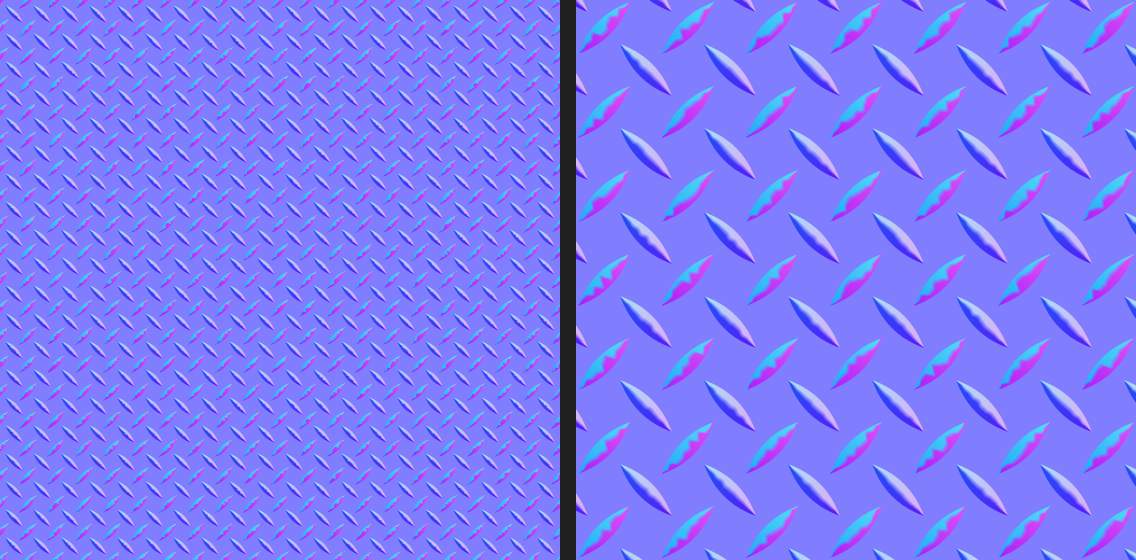
Left: the whole. Right: its middle third, enlarged.
Write a Shadertoy shader that draws this texture map.

```glsl
#define REPEATS 20.0
#define HALF_LENGTH 0.435
#define HALF_WIDTH 0.102
#define RIDGE 0.32
#define TIP_TILT 0.38
#define STRENGTH 0.385
#define TEETH 6.0
#define WEAR_RISING 0.55
#define WEAR_FALLING 0.14
#define FLAT_COLOR vec3(0.50, 0.49, 1.00)

float hash(vec2 p) {
    return fract(sin(dot(p, vec2(127.1, 311.7))) * 43758.5453);
}

// Smooth one-dimensional noise in -1..1, different for each stud
float edgeNoise(float x, vec2 id) {
    float i = floor(x);
    float f = fract(x);
    float seed = hash(id) * 57.0;
    float a = hash(vec2(i, seed));
    float b = hash(vec2(i + 1.0, seed));
    return mix(a, b, f * f * (3.0 - 2.0 * f)) * 2.0 - 1.0;
}

// Surface tilt (xy) and coverage (z) of a lens-shaped stud in each cell
vec3 studs(vec2 grid, vec2 axis, float wear, float pixel) {
    vec2 id = mod(floor(grid), REPEATS);
    vec2 p = fract(grid) - 0.5;
    vec2 side = vec2(-axis.y, axis.x);
    float u = dot(p, axis) / HALF_LENGTH;
    float v = dot(p, side);

    // Parabolic outline, corrected to an approximate distance
    float slope = 2.0 * u * HALF_WIDTH / HALF_LENGTH;
    float dist = (abs(v) - HALF_WIDTH * (1.0 - u * u)) / sqrt(1.0 + slope * slope);
    float cover = 1.0 - smoothstep(-0.65 * pixel, 0.65 * pixel, dist);

    // Two flanks meeting at a worn ridge
    float width = HALF_WIDTH * max(1.0 - u * u, 0.15);
    float ridge = wear * edgeNoise(u * TEETH + 20.0, id);
    float flank = clamp((v / width - ridge) / RIDGE, -1.0, 1.0);
    vec2 tilt = side * flank + axis * clamp(u, -1.0, 1.0) * TIP_TILT;
    return vec3(tilt, cover);
}

void mainImage(out vec4 fragColor, in vec2 fragCoord) {
    vec2 grid = fragCoord / iResolution.xy * REPEATS;
    float pixel = REPEATS / min(iResolution.x, iResolution.y);

    // Falling studs at cell centers, rising studs at cell corners
    vec3 falling = studs(grid, normalize(vec2(1.0, -1.0)), WEAR_FALLING, pixel);
    vec3 rising = studs(grid + 0.5, normalize(vec2(1.0, 1.0)), WEAR_RISING, pixel);

    // Encode tilt in red and green, steepness in blue
    vec2 tilt = falling.xy * falling.z + rising.xy * rising.z;
    vec3 color = FLAT_COLOR + vec3(STRENGTH * tilt, -0.035 * dot(tilt, tilt));
    fragColor = vec4(clamp(color, 0.0, 1.0), 1.0);
}
```
